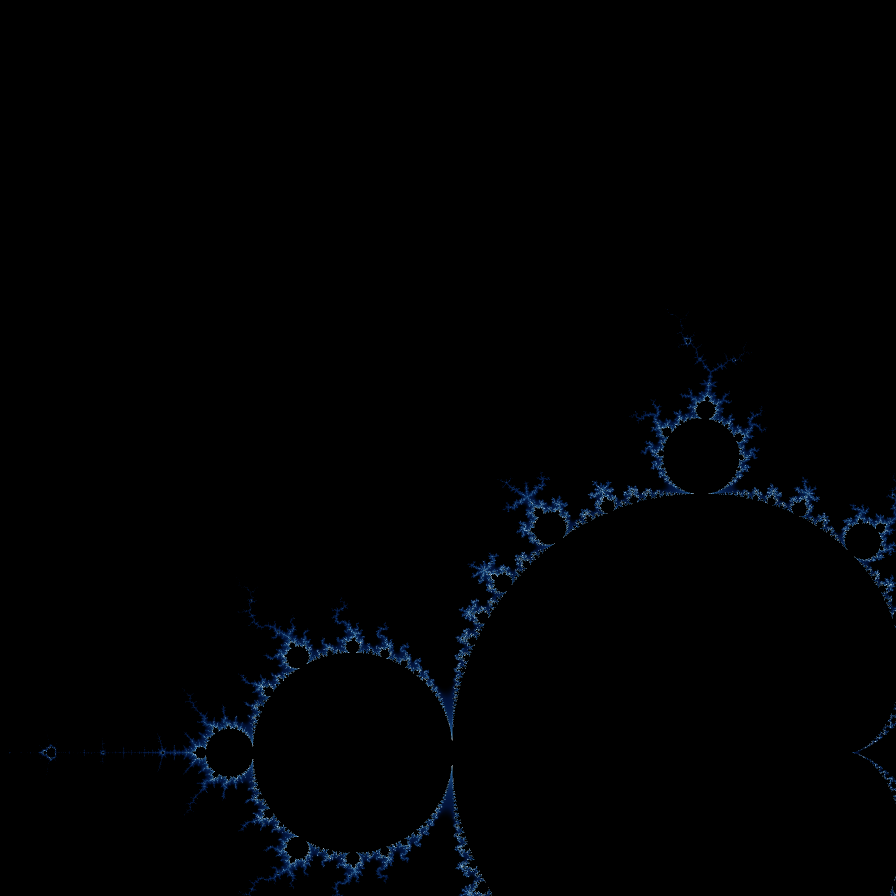
Give the GLSL for this background, as a WebGL 1 fragment shader.

```glsl
precision highp float;
// Mandelbrot set on black, its boundary lit by a thin electric-blue filigree.
uniform vec2 u_resolution;

const int MAX_STEPS = 102;

// Smooth escape count, or 0 for points that never leave.
float escapeCount(vec2 c) {
  vec2 z = vec2(0.0);
  for (int i = 0; i < MAX_STEPS; i++) {
    z = vec2(z.x * z.x - z.y * z.y, 2.0 * z.x * z.y) + c;
    float r2 = dot(z, z);
    if (r2 > 256.0) return float(i) + 1.0 - log2(0.5 * log2(r2));
  }
  return 0.0;
}

// Slow escapes run from navy through blue to near white; fast ones stay black.
vec3 filigree(float count) {
  float heat = clamp(count / 100.0, 0.0, 1.0);
  vec3 blueRamp = pow(vec3(heat), vec3(3.2, 1.75, 1.0));
  return blueRamp * smoothstep(17.0, 22.0, count);
}

void main() {
  float side = min(u_resolution.x, u_resolution.y);
  vec3 color = vec3(0.0);

  // Four samples per pixel soften the boundary.
  for (int sy = 0; sy < 2; sy++) {
    for (int sx = 0; sx < 2; sx++) {
      vec2 offset = vec2(float(sx), float(sy)) * 0.5 - 0.25;
      vec2 p = (gl_FragCoord.xy + offset - 0.5 * u_resolution) / side;
      vec2 c = vec2(-0.761, 0.765) + 2.25 * p;
      color += 0.25 * filigree(escapeCount(c));
    }
  }
  gl_FragColor = vec4(color, 1.0);
}
```
